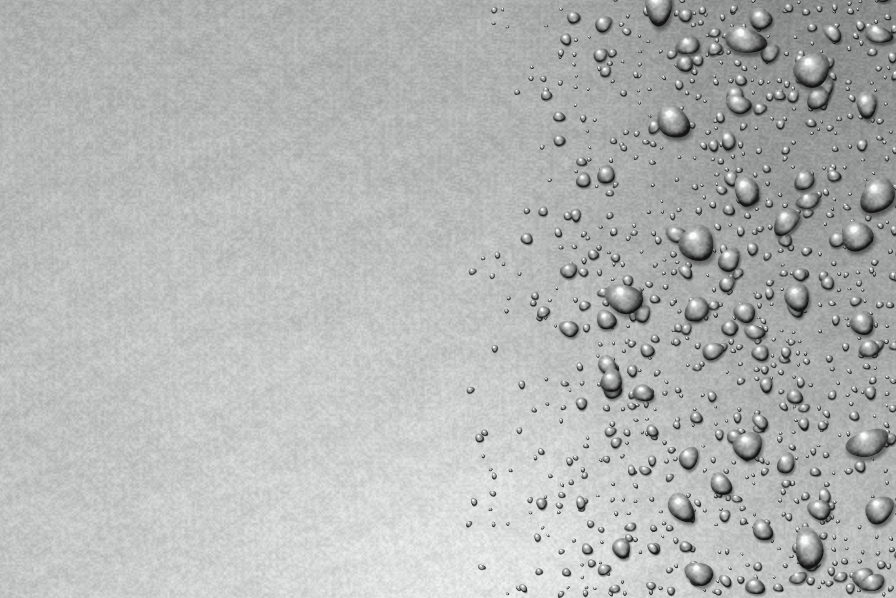
Write a Shadertoy shader that draws this texture.

```glsl
float hash(vec2 p) {
    return fract(sin(dot(p, vec2(127.1, 311.7))) * 43758.5453);
}

float valueNoise(vec2 p) {
    vec2 cell = floor(p);
    vec2 f = fract(p);
    f = f * f * (3.0 - 2.0 * f);
    float low = mix(hash(cell), hash(cell + vec2(1.0, 0.0)), f.x);
    float high = mix(hash(cell + vec2(0.0, 1.0)), hash(cell + vec2(1.0)), f.x);
    return mix(low, high, f.y);
}

float spot(vec2 p, vec2 center, float sharpness) {
    vec2 offset = p - center;
    return exp(-sharpness * dot(offset, offset));
}

mat2 rotation(float angle) {
    float c = cos(angle);
    float s = sin(angle);
    return mat2(c, -s, s, c);
}

// Brushed sheet: broad light, soft wrinkles and metallic grain
float metalSheet(vec2 p) {
    float tone = mix(0.80, 0.68, p.y);
    tone += 0.09 * spot(p * vec2(1.0, 1.3), vec2(0.84, 0.05), 7.0);
    tone += 0.03 * spot(p, vec2(0.35, 0.45), 6.0);
    tone -= 0.15 * smoothstep(0.78, 1.4, p.x) * (0.35 + 0.65 * p.y);
    tone -= 0.03 * spot(p, vec2(0.0, 0.2), 8.0);
    vec2 creased = rotation(0.35) * p;
    tone += 0.030 * (valueNoise(creased * vec2(13.0, 32.0)) - 0.5);
    tone += 0.025 * (valueNoise(creased * vec2(50.0, 75.0)) - 0.5);
    tone += 0.060 * (valueNoise(p * 170.0) - 0.5);
    tone += 0.085 * (valueNoise(p * 330.0 + 17.0) - 0.5);
    return tone;
}

// Outline distance: 1 on the edge of a slightly irregular oval
float dropOutline(vec2 q, float seed) {
    vec2 oval = rotation(seed * 6.283) * q;
    oval *= vec2(1.0, 1.05 + 0.45 * fract(seed * 7.3));
    float angle = atan(oval.y, oval.x);
    float wobble = 0.07 * sin(2.0 * angle + seed * 31.0)
                 + 0.06 * sin(3.0 * angle + seed * 57.0);
    return length(oval) * (1.0 + wobble);
}

// Dark lower rim, bright upper face, glint and cast shadow
float paintDrop(float tone, vec2 offset, float radius, float seed, float pixel) {
    vec2 q = offset / radius;
    if (dot(q, q) > 3.0) return tone;
    float outline = dropOutline(q, seed);
    float shadow = dropOutline(q - vec2(0.10, -0.20), seed);
    tone *= 1.0 - 0.42 * (1.0 - smoothstep(0.80, 1.25, shadow));

    float rim = smoothstep(0.48, 1.0, outline);
    float body = 0.55 + 0.17 * q.y - 0.07 * q.x;
    body -= rim * (0.27 - 0.16 * q.y + 0.06 * q.x);
    body += 0.28 * spot(q, vec2(-0.15, 0.32), 6.0);
    body += 0.30 * spot(q, vec2(-0.22, 0.42), 40.0);
    body += 0.16 * spot(q, vec2(0.12, -0.42), 9.0);
    body += 0.12 * (valueNoise(offset * 260.0 + seed * 90.0) - 0.5);
    float edge = 0.8 * pixel / radius;
    float coverage = 1.0 - smoothstep(1.0 - edge, 1.0 + edge, outline);
    return mix(tone, clamp(body, 0.08, 0.98), coverage);
}

// Scattered drops, sparse at the left border and crowded to the right
float dropLayer(float tone, vec2 p, float spacing, vec2 radii,
                vec2 border, float density, float key, float pixel) {
    vec2 home = floor(p / spacing);
    for (int j = -1; j <= 1; j++) {
        for (int i = -1; i <= 1; i++) {
            vec2 cell = home + vec2(float(i), float(j));
            vec2 id = cell + key;
            vec2 jitter = vec2(hash(id + 3.1), hash(id + 8.7));
            vec2 center = (cell + 0.16 + 0.68 * jitter) * spacing;
            float drift = 0.10 * (valueNoise(vec2(key, center.y * 6.0)) - 0.5);
            float chance = density * smoothstep(border.x, border.y, center.x + drift);
            if (hash(id + 14.3) < chance) {
                float size = hash(id + 21.9);
                float radius = mix(radii.x, radii.y, size * size);
                tone = paintDrop(tone, p - center, radius, hash(id + 33.7), pixel);
            }
        }
    }
    return tone;
}

void mainImage(out vec4 fragColor, in vec2 fragCoord) {
    vec2 p = fragCoord / iResolution.y;
    float pixel = 1.0 / iResolution.y;
    float tone = metalSheet(p);

    // Fine spray first, large beads last
    tone = dropLayer(tone, p, 0.022, vec2(0.0028, 0.0055), vec2(0.72, 1.12), 0.48, 11.0, pixel);
    tone = dropLayer(tone, p, 0.037, vec2(0.0055, 0.0105), vec2(0.70, 1.12), 0.60, 47.0, pixel);
    tone = dropLayer(tone, p, 0.062, vec2(0.0100, 0.0200), vec2(0.80, 1.18), 0.62, 83.0, pixel);
    tone = dropLayer(tone, p, 0.108, vec2(0.0190, 0.0370), vec2(0.98, 1.16), 0.80, 129.0, pixel);

    vec3 silver = vec3(0.995, 1.003, 1.0);
    fragColor = vec4(clamp(tone * silver, 0.0, 1.0), 1.0);
}
```
